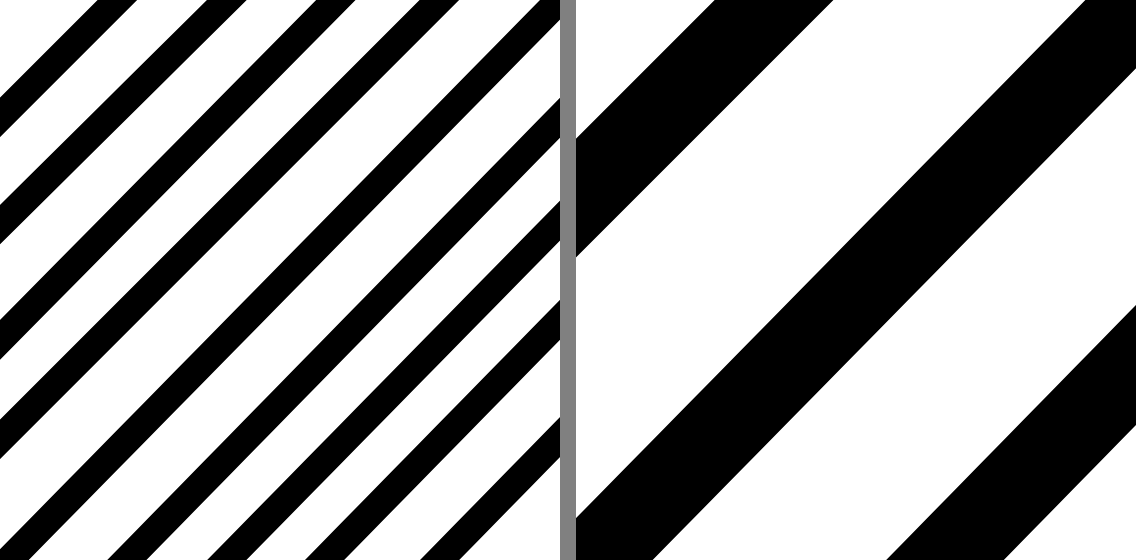
Left, the full canvas; right, a detail of the centre.
A three.js fragment shader for this pattern:

```glsl
varying vec2 vUv;

const vec3 PAPER = vec3(1.0);
const vec3 INK = vec3(0.0);
const float STRIPE_WIDTH = 0.05;
const float FIRST_STRIPE = 0.2096;   // measured from the upper left corner, x + depth
const float SPACING = 0.19665;

// Nine stripes in three groups of three: shift off the even spacing, and slope
const mat3 SHIFT = mat3(
  0.0, -0.0032, 0.0004,
  -0.0150, 0.0116, 0.0256,
  0.0100, -0.0108, 0.0);
const mat3 TILT = mat3(
  0.0, 0.0048, -0.0059,
  0.0, -0.0085, -0.0104,
  -0.0092, -0.0100, -0.0105);

// Signed distance to a near-diagonal stripe, negative inside
float stripeDistance(vec2 diagonal, float center, float tilt) {
  float offset = diagonal.x - center - tilt * diagonal.y;
  return abs(offset) * inversesqrt(2.0) - 0.5 * STRIPE_WIDTH;
}

void main() {
  // x runs across the stripes, y along them
  float depth = 1.0 - vUv.y;
  vec2 diagonal = vec2(vUv.x + depth, vUv.x - depth);

  // Nearest stripe
  float nearest = 1.0;
  for (int group = 0; group < 3; group++) {
    for (int member = 0; member < 3; member++) {
      float index = float(group * 3 + member);
      float center = FIRST_STRIPE + SPACING * index + SHIFT[group][member];
      nearest = min(nearest, stripeDistance(diagonal, center, TILT[group][member]));
    }
  }

  // Edge smoothing over about one pixel
  float halfPixel = 0.6 * fwidth(vUv.x);
  float coverage = 1.0 - smoothstep(-halfPixel, halfPixel, nearest);
  gl_FragColor = vec4(mix(PAPER, INK, coverage), 1.0);
}
```
